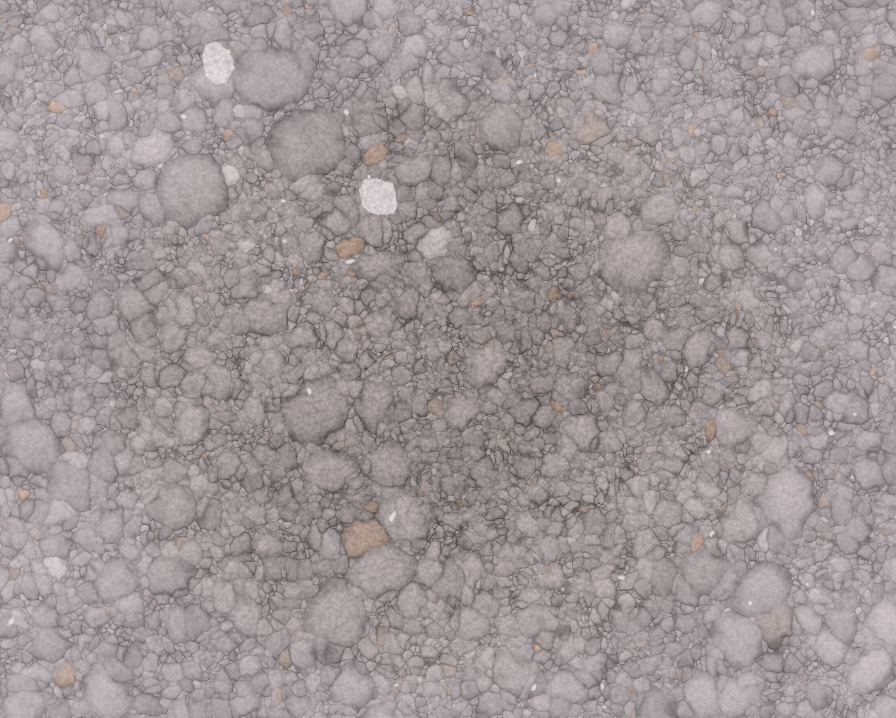
Reproduce this texture procedurally as a Shadertoy shader.

```glsl
// Dry crumbly soil: packed rounded clods of many sizes with pale chips and flecks.

const vec3  WARM_SOIL   = vec3(1.0, 0.937, 0.935);
const vec3  COOL_SOIL   = vec3(1.0, 0.950, 0.972);
const vec3  OCHRE       = vec3(1.05, 0.96, 0.87);
const vec3  CHIP_COLOR  = vec3(0.86, 0.84, 0.85);
const float BASE_TONE   = 0.660;
const float CREASE_DARK = 0.155;
const float RIM_DARK    = 0.07;
const float RELIEF      = 0.042;
const float GRAIN_VARY  = 0.085;
const float BIG_LIGHT   = 0.03;
const float LUMPS       = 0.08;
const float GRIT        = 0.12;
const float PATCHES     = 0.022;
const float CENTRE_DARK = 0.095;
const int   LAYERS      = 6;
const float COARSE_CELLS = 12.0;  // cells per canvas height in the coarsest layer
const float LAYER_STEP   = 1.5;
const float COARSE_SHARE = 0.13;  // filled cells in the coarsest layer
const float SHARE_STEP   = 1.78;
const vec2  LIGHT_DIR   = vec2(-0.35, 0.94);

struct Grain {
    float height;    // highest dome so far
    float second;    // runner-up height
    float radius;
    float rim;       // 0 at the middle, 1 at the edge
    vec2  offset;    // position on the grain in radii
    vec3  traits;    // random values of the grain
};

vec3 hash3(vec2 p) {
    vec3 q = fract(p.xyx * vec3(0.1031, 0.1030, 0.0973));
    q += dot(q, q.yxz + 33.33);
    return fract((q.xxy + q.yzz) * q.zyx);
}

mat2 rotation(float a) {
    return mat2(cos(a), sin(a), -sin(a), cos(a));
}

// Layered sines that make outlines lumpy
vec2 wobble(vec2 p) {
    vec2 sum = vec2(0.0);
    float amp = 0.0036, freq = 48.0;
    for (int i = 0; i < 5; i++) {
        p = rotation(1.1) * p;
        sum += amp * sin(p.yx * freq + sum * 260.0 + float(i) * 2.3);
        amp *= 0.62;
        freq *= 1.75;
    }
    return sum;
}

// Slow patches, about -1 to 1
float patches(vec2 p) {
    return 0.5 * sin(p.x * 7.0 + 2.0 * sin(p.y * 5.0 + 1.0))
         + 0.5 * sin(p.y * 9.0 - 1.7 * sin(p.x * 6.0 + 0.4));
}

// Cellular noise: distance to the nearest point
float cellular(vec2 p) {
    vec2 cell = floor(p);
    float nearest = 2.0;
    for (int y = -1; y <= 1; y++)
    for (int x = -1; x <= 1; x++) {
        vec2 id = cell + vec2(x, y);
        nearest = min(nearest, length(id + hash3(id + 71.0).xy - p));
    }
    return nearest;
}

// Larger clods towards the lower left
float coarseness(vec2 p) {
    float corner = 1.0 - smoothstep(0.1, 1.1, length(p * vec2(0.8, 1.2)));
    return clamp(0.8 + 0.9 * corner + 0.3 * patches(p), 0.5, 1.9);
}

void addGrains(vec2 p, float cells, float share, float seed, inout Grain g) {
    vec2 cell = floor(p * cells);
    for (int y = -1; y <= 1; y++)
    for (int x = -1; x <= 1; x++) {
        vec2 id = cell + vec2(x, y);
        vec3 place = hash3(id + seed);
        vec3 traits = hash3(id + seed + 191.0);
        vec2 centre = (id + 0.5 + 0.8 * (place.xy - 0.5)) / cells;
        if (place.z > share * coarseness(centre)) continue;
        float radius = mix(0.40, 0.70, traits.x) / cells;
        vec2 offset = (p - centre) / radius;
        vec2 q = rotation(traits.y * 6.2832) * offset;
        q.y *= mix(1.0, 1.35, traits.z);
        float d2 = dot(q, q);
        float height = radius * (1.0 - d2);
        if (height > g.height) {
            g = Grain(height, g.height, radius, sqrt(d2), offset, traits);
        } else {
            g.second = max(g.second, height);
        }
    }
}

// Coverage of sparse angular pieces
float chips(vec2 p, float cells, float share, float size, float seed) {
    vec2 id = floor(p * cells);
    vec3 r = hash3(id + seed);
    vec2 q = fract(p * cells) - mix(vec2(0.35), vec2(0.65), r.xy);
    q = abs(rotation(r.x * 40.0) * q) * vec2(1.0, 1.3);
    float d = max(max(q.x, q.y), 0.74 * (q.x + q.y)) - size * (0.6 + 0.6 * r.y);
    float soft = 1.2 * cells / iResolution.y;
    return step(r.z, share) * (1.0 - smoothstep(-soft, soft, d));
}

void mainImage(out vec4 fragColor, in vec2 fragCoord) {
    vec2 p = fragCoord / iResolution.y;
    vec2 middle = vec2(0.5 * iResolution.x / iResolution.y, 0.47);
    float focus = 1.0 - smoothstep(0.1, 0.68, length((p - middle) * vec2(0.95, 1.1)));
    vec2 lumpy = p + wobble(p);

    // Stack clods from coarse to fine
    Grain g = Grain(0.0, 0.0, 0.005, 0.8, vec2(0.0), vec3(0.5));
    float cells = COARSE_CELLS, share = COARSE_SHARE;
    for (int i = 0; i < LAYERS; i++) {
        addGrains(lumpy, cells, share, float(i) * 37.0 + 11.0, g);
        cells *= LAYER_STEP;
        share *= SHARE_STEP;
    }

    // Soft creases of uneven depth, crumb lumps and fine grit
    float gap = (g.height - g.second) / g.radius;
    float crease = exp(-gap / mix(0.26, 0.20, focus));
    crease *= mix(0.25, 1.35, smoothstep(0.1, 0.8, cellular(p * 24.0)));
    float lumps = 0.48 - cellular(lumpy * 66.0);
    float grit = 0.96 - cellular(lumpy * 125.0) - cellular(p * 220.0 + 9.0);
    float tone = BASE_TONE - CENTRE_DARK * (focus - 0.35);
    tone -= CREASE_DARK * mix(0.85, 1.2, focus) * crease;
    tone -= RIM_DARK * smoothstep(0.5, 1.0, g.rim);
    tone += RELIEF * dot(g.offset, LIGHT_DIR);
    tone += GRAIN_VARY * (g.traits.z - 0.5) + PATCHES * patches(p * 1.3);
    tone += BIG_LIGHT * smoothstep(0.008, 0.035, g.radius);
    tone += mix(0.5, 0.9, focus) * (LUMPS * lumps + GRIT * grit);

    // Earth colour with a few ochre and pale clods
    vec3 color = tone * mix(COOL_SOIL, WARM_SOIL, focus);
    float kind = fract(g.traits.y * 57.0 + g.traits.x * 13.0);
    color *= mix(vec3(1.0), OCHRE, smoothstep(0.965, 1.0, kind));
    color += 0.07 * step(kind, 0.02);

    // Mineral chips and tiny bright flecks
    float chip = chips(lumpy, 5.0, 0.14, 0.13, 5.0);
    float fleck = chips(lumpy, 34.0, 0.018, 0.12, 83.0);
    color = mix(color, CHIP_COLOR + 0.1 * grit, 0.85 * chip);
    color = mix(color, vec3(0.93), 0.75 * fleck);
    fragColor = vec4(clamp(color, 0.0, 1.0), 1.0);
}
```
